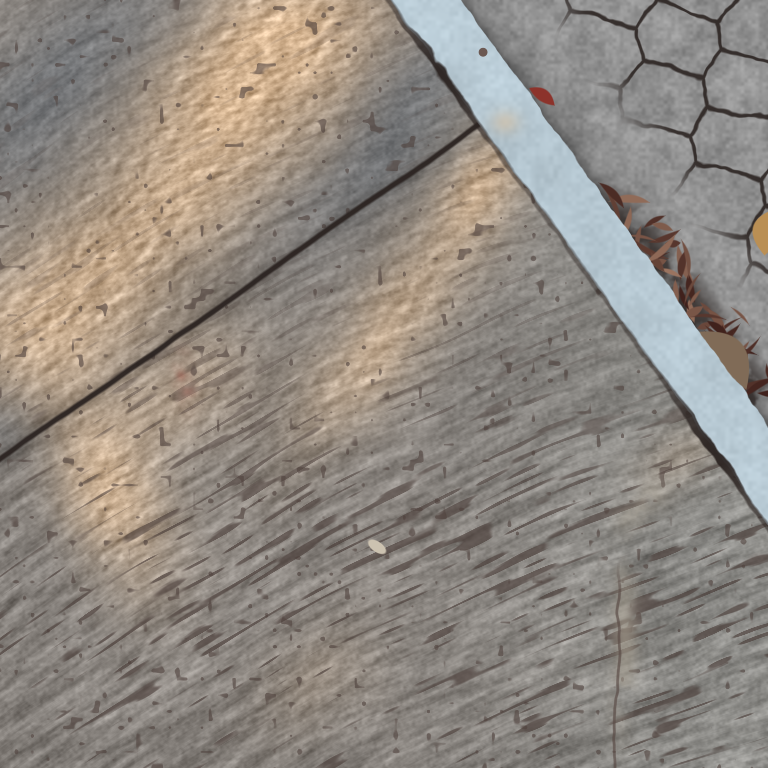
Give the GLSL for this texture, as a WebGL 1 fragment shader.

```glsl
precision highp float;
// Brushed concrete slab in dappled sun, cut by a joint and bordered by a pale
// diagonal kerb, with hexagonal pavers and dry leaves beyond it.
// Built from line distances, soft light blobs, stretched noise and a lattice.
uniform vec2 u_resolution;

const float KERB_SLOPE = 0.722, KERB_LEFT = 0.508, KERB_RIGHT = 0.6;
const float JOINT_Y = 0.401, JOINT_SLOPE = 0.701, BRUSH_ANGLE = 0.56;
const vec2 PAVER_ORIGIN = vec2(0.888, 0.95);
const vec2 PAVER_A = vec2(0.091, -0.059), PAVER_B = vec2(-0.02, -0.076);
const vec3 SHADE = vec3(0.535, 0.515, 0.495), SUNLIT = vec3(0.83, 0.705, 0.57);
const vec3 GREY = vec3(0.55, 0.56, 0.55), DARK = vec3(0.17, 0.14, 0.13);
const vec3 KERB = vec3(0.72, 0.79, 0.83), CREAM = vec3(0.8, 0.76, 0.69);

float hash(vec2 p) { return fract(sin(dot(p, vec2(127.1, 311.7))) * 43758.5); }

float noise(vec2 p) {
  vec2 i = floor(p), f = fract(p);
  f = f * f * (3.0 - 2.0 * f);
  return mix(mix(hash(i), hash(i + vec2(1, 0)), f.x),
             mix(hash(i + vec2(0, 1)), hash(i + 1.0), f.x), f.y);
}

float fbm(vec2 p) {
  float sum = 0.0, amp = 0.53;
  for (int i = 0; i < 4; i++) {
    sum += amp * noise(p);
    p = mat2(1.6, 1.2, -1.2, 1.6) * p + 7.3;
    amp *= 0.5;
  }
  return sum;
}

vec2 warp(vec2 p) { return vec2(fbm(p), fbm(p + 31.0)) - 0.5; }

vec2 turn(vec2 v, float a) {
  float c = cos(a), s = sin(a);
  return vec2(c * v.x + s * v.y, c * v.y - s * v.x);
}

float glow(vec2 p, float x, float y, float rx, float ry, float a) {
  vec2 q = turn(p - vec2(x, y), a) / vec2(rx, ry);
  return exp(-dot(q, q));
}

// Patches of sun through foliage, with darker bands between them
float sunlight(vec2 p) {
  p += 0.035 * warp(p * 9.0);
  float s = 0.95 * glow(p, 0.36, 0.94, 0.17, 0.1, 0.75)
    + 0.72 * glow(p, 0.2, 0.72, 0.23, 0.1, 0.75)
    + 0.5 * glow(p, 0.05, 0.57, 0.15, 0.09, 0.75)
    + 0.75 * glow(p, 0.15, 0.36, 0.12, 0.065, 1.95)
    + 0.4 * glow(p, 0.24, 0.49, 0.11, 0.07, 0.7)
    + 0.65 * glow(p, 0.63, 0.76, 0.08, 0.05, 0.9)
    + 0.68 * glow(p, 0.51, 0.58, 0.19, 0.06, 0.9)
    + 0.35 * glow(p, 0.89, 0.41, 0.07, 0.04, 0.6)
    + 0.22 * glow(p, 0.41, 0.11, 0.09, 0.06, 0.6)
    - 0.28 * glow(p, 0.08, 0.89, 0.2, 0.07, 0.8)
    - 0.3 * glow(p, 0.5, 0.82, 0.2, 0.06, 0.8)
    - 0.3 * glow(p, 0.0, 0.45, 0.06, 0.05, 0.0);
  return clamp(s, -0.25, 1.0);
}

vec3 slab(vec2 p, float px) {
  float sun = sunlight(p), lit = max(sun, 0.0);
  float lower = 1.0 - smoothstep(0.25, 0.7, p.y);
  vec2 b = turn(p, BRUSH_ANGLE - 0.18 * (p.x - 0.5));
  b.y += 0.012 * noise(p * 7.0);
  vec2 grit = b * vec2(55, 95);
  vec3 col = mix(SHADE, SUNLIT, sun);
  col = mix(col, GREY, 0.55 * smoothstep(0.45, 0.95, p.x) * (1.0 - lit));
  col *= 0.91 + 0.18 * fbm(p * 8.0);
  col += (fbm(b * vec2(14, 130)) - 0.5) * (0.12 + 0.16 * lower);
  col += (fbm(grit) - fbm(grit + vec2(0.17, -0.48))) * (0.16 + 0.32 * lit);
  col += 0.07 * (noise(p * 260.0) - 0.5);
  float scratch = noise(b * vec2(19, 190)) * (0.65 + 0.5 * fbm(p * 6.0));
  col = mix(col, DARK * 1.7, smoothstep(0.66, 0.8, scratch) * (0.15 + 0.5 * lower));
  col = mix(col, DARK * 1.8, 0.6 * smoothstep(0.86, 0.94, noise(p * 95.0)));
  // Pale repair with a hairline crack, red smear and chip
  float bend = 0.79 + 0.025 * fbm(vec2(p.y * 13.0, 2));
  float repair = glow(p, bend + 0.008, 0.17, 0.016, 0.11, 0.0) + glow(p, 0.835, 0.34, 0.035, 0.018, 0.8);
  col = mix(col, CREAM * 0.83, 0.6 * repair * smoothstep(0.3, 0.6, fbm(p * 22.0)));
  float crack = smoothstep(0.0015 + px, 0.0008, abs(p.x - bend));
  col = mix(col, DARK * 2.0, 0.65 * crack * smoothstep(0.28, 0.22, p.y));
  col = mix(col, vec3(0.68, 0.35, 0.3), 0.5 * glow(p, 0.241, 0.505, 0.012, 0.03, 0.1) * noise(p * 90.0));
  col = mix(col, CREAM, smoothstep(0.3, 0.5, glow(p, 0.491, 0.288, 0.014, 0.007, -0.6)));
  // Joint
  float j = abs(p.y - JOINT_Y - JOINT_SLOPE * p.x + 0.008 * (fbm(p.xx * 7.0) - 0.5)) * 0.82;
  col *= 1.0 - 0.25 * exp(-j * 130.0);
  return mix(col, DARK, 0.95 * smoothstep(0.004 + px, 0.0015, j));
}

vec3 pavers(vec2 p, float e, float px) {
  vec2 q = p - PAVER_ORIGIN + 0.018 * warp(p * 22.0), a = PAVER_A, b = PAVER_B;
  vec2 cell = floor(vec2(q.x * b.y - q.y * b.x, a.x * q.y - a.y * q.x) / (a.x * b.y - a.y * b.x) + 0.5);
  float near = 1.0, next = 1.0;
  for (int k = 0; k < 9; k++) {
    vec2 id = cell + vec2(mod(float(k), 3.0), floor(float(k) / 3.0)) - 1.0;
    float d = length(q - id.x * a - id.y * b - 0.01 * (hash(id) - 0.5));
    next = min(next, max(near, d));
    near = min(near, d);
  }
  vec3 col = vec3(0.57) * (0.84 + 0.32 * fbm(p * 45.0)) + 0.09 * (noise(p * 210.0) - 0.5);
  col = mix(col, DARK, 0.9 * smoothstep(0.006 + px, 0.002, next - near) * smoothstep(0.68, 0.76, e));
  return col * (1.0 - 0.35 * exp((KERB_RIGHT - e) * 55.0));
}

float leaf(vec2 p, vec2 c, float len, float wide, float a, float px) {
  vec2 q = turn(p - c, a);
  return smoothstep(px, -px, abs(q.y + 6.0 * q.x * q.x) - wide * (1.0 - q.x * q.x / (len * len)));
}

vec3 litter(vec3 col, vec2 p, float e, float px) {
  float bed = smoothstep(0.78, 0.7, p.y) * smoothstep(0.665, 0.615, e);
  col = mix(col, DARK, 0.75 * bed * smoothstep(0.3, 0.55, fbm(p * 35.0)));
  for (int i = 0; i < 54; i++) {
    vec2 id = vec2(i, 3.7);
    float y = mix(0.46, 0.75, hash(id)), away = 0.006 + 0.085 * hash(id + 1.0) * hash(id + 8.0);
    vec2 c = vec2(KERB_RIGHT + away + KERB_SLOPE * (1.0 - y), y);
    vec3 tint = mix(vec3(0.25, 0.13, 0.11), vec3(0.61, 0.46, 0.38), pow(hash(id + 4.0), 1.6));
    col = mix(col, tint, leaf(p, c, 0.01 + 0.022 * hash(id + 2.0), 0.0015 + 0.004 * hash(id + 3.0), 6.3 * hash(id + 5.0), px));
  }
  col = mix(col, vec3(0.5, 0.42, 0.34), leaf(p, vec2(0.95, 0.54), 0.05, 0.02, -0.85, px));
  col = mix(col, vec3(0.55, 0.2, 0.17), leaf(p, vec2(0.707, 0.876), 0.02, 0.008, -0.6, px));
  return mix(col, vec3(0.73, 0.56, 0.33), leaf(p, vec2(0.998, 0.7), 0.032, 0.018, 1.3, px));
}

void main() {
  vec2 p = gl_FragCoord.xy / u_resolution;
  float px = 1.0 / min(u_resolution.x, u_resolution.y);
  float e = p.x + KERB_SLOPE * (p.y - 1.0), rough = 0.01 * (fbm(p * 32.0) - 0.5);
  float left = e - KERB_LEFT + rough, right = e - KERB_RIGHT + rough;
  vec3 kerb = KERB * (0.92 + 0.16 * fbm(p * 17.0)) + 0.05 * (noise(p * 170.0) - 0.5);
  kerb = mix(kerb, CREAM, 0.8 * glow(p, 0.658, 0.841, 0.018, 0.015, 0.0));
  kerb = mix(kerb, DARK * 2.5, smoothstep(0.3, 0.5, glow(p, 0.629, 0.932, 0.006, 0.006, 0.0)));
  vec3 col = mix(slab(p, px), kerb, smoothstep(-px, px, left));
  col = mix(col, litter(pavers(p, e, px), p, e, px), smoothstep(-px, px, right));
  // Broken seam beside the slab
  float worn = glow(p, 0.58, 0.9, 0.08, 0.08, 0.0) + glow(p, 0.93, 0.41, 0.09, 0.09, 0.0);
  float seam = 0.001 + 0.005 * noise(p * 48.0) * (0.35 + worn);
  col = mix(col, DARK, smoothstep(seam + 0.003 + px, seam, abs(left + 0.002)) * (0.45 + 0.5 * worn));
  gl_FragColor = vec4(clamp(col, 0.0, 1.0), 1.0);
}
```
